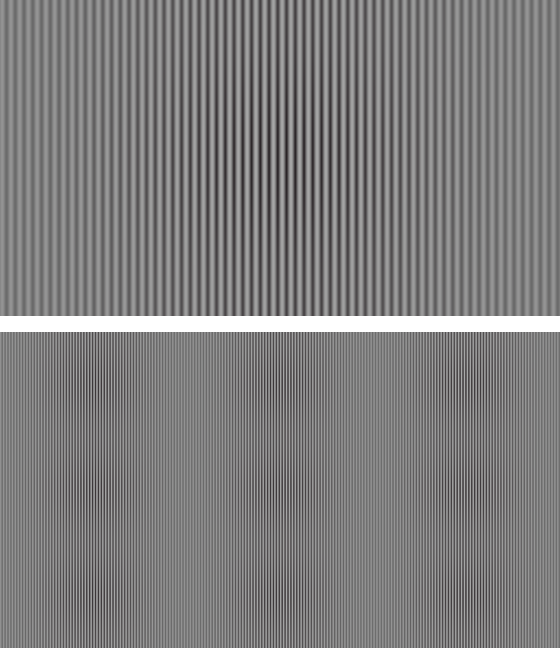
Top: one tile. Bottom: repeated 3 by 3.
Give the GLSL for this pattern, as a Shadertoy shader.

```glsl
const float TAU = 6.2831853;

// Smooth periodic bump: 1 in the middle of the canvas, 0 at its edges
float centerBump(float t) {
    return 0.5 - 0.5 * cos(TAU * t);
}

void mainImage(out vec4 fragColor, in vec2 fragCoord) {
    vec2 uv = fragCoord / iResolution.xy;

    // 64 vertical ribs, bright at the first quarter of each period
    float rib = sin(TAU * 64.0 * uv.x);

    // Contrast gathers toward the center, mostly along x
    float focus = centerBump(uv.x) * (0.7 + 0.3 * centerBump(uv.y));
    float contrast = 0.08 + 0.125 * focus;
    float light = 0.255 - 0.03 * focus + contrast * rib;

    // The square root widens the ridges and narrows the grooves
    vec3 color = vec3(sqrt(light));

    // Faint warm purple in the deepest grooves
    float groove = 0.5 - 0.5 * rib;
    color += vec3(0.018, -0.004, 0.006) * groove * groove * focus;

    fragColor = vec4(color, 1.0);
}
```
